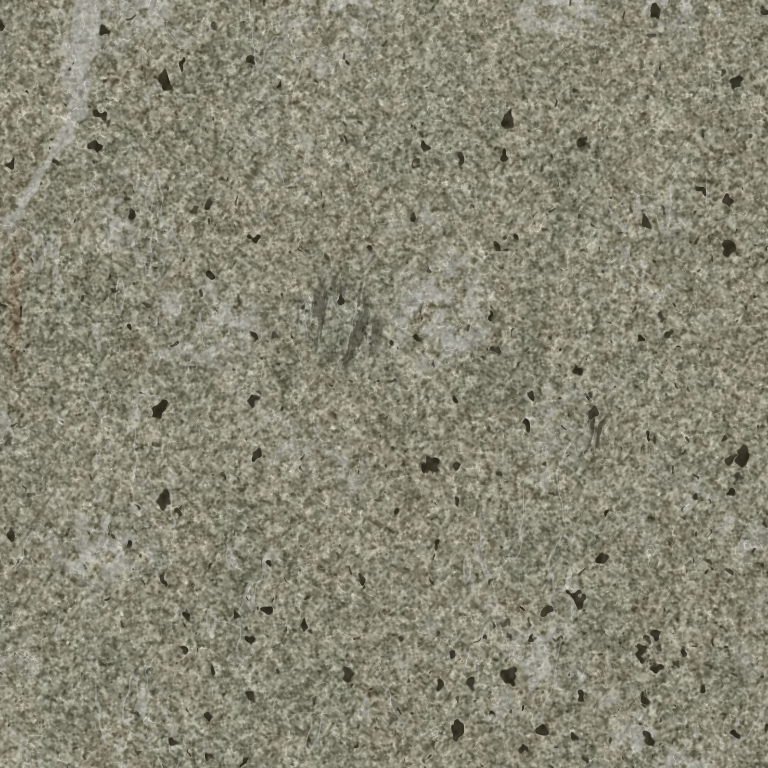
Give the GLSL for this texture, as a three.js fragment shader.

```glsl
varying vec2 vUv;

const vec3 STONE = vec3(0.544, 0.532, 0.460);
const vec3 GREEN_CLAST = vec3(0.485, 0.495, 0.430);
const vec3 PALE_MINERAL = vec3(0.690, 0.685, 0.655);
const vec3 RUST = vec3(0.40, 0.33, 0.24);
const vec3 PIT = vec3(0.195, 0.180, 0.130);

float hash(vec2 p) {
  vec3 q = fract(p.xyx * 0.1031);
  q += dot(q, q.yzx + 33.33);
  return fract((q.x + q.y) * q.z);
}

float noise(vec2 p) {
  vec2 i = floor(p);
  vec2 f = fract(p);
  f = f * f * (3.0 - 2.0 * f);
  float low = mix(hash(i), hash(i + vec2(1.0, 0.0)), f.x);
  float high = mix(hash(i + vec2(0.0, 1.0)), hash(i + vec2(1.0)), f.x);
  return mix(low, high, f.y);
}

float fbm(vec2 p) {
  float sum = 0.0;
  float gain = 0.533;
  for (int i = 0; i < 4; i++) {
    sum += gain * noise(p);
    p = mat2(1.6, 1.2, -1.2, 1.6) * p + 17.3;
    gain *= 0.5;
  }
  return sum;
}

mat2 rotation(float angle) {
  float c = cos(angle);
  float s = sin(angle);
  return mat2(c, s, -s, c);
}

// Scattered upright pits, one candidate in each grid cell
float pits(vec2 p, float scale, float density, float radius, float stretch) {
  vec2 base = floor(p * scale);
  float mask = 0.0;
  for (int y = -1; y <= 1; y++) {
    for (int x = -1; x <= 1; x++) {
      vec2 cell = base + vec2(float(x), float(y));
      vec2 jitter = vec2(hash(cell + 11.7), hash(cell + 47.1));
      vec2 d = p - (cell + 0.1 + 0.8 * jitter) / scale;
      d = rotation(1.1 * (hash(cell + 71.9) - 0.65)) * d;
      d.x *= mix(1.0, stretch, hash(cell + 5.3));
      float size = radius * mix(0.4, 1.0, hash(cell + 93.4));
      float pit = 1.0 - smoothstep(-0.0018, 0.0016, length(d) - size);
      mask = max(mask, pit * step(hash(cell + 29.6), density));
    }
  }
  return mask;
}

// Thin lines along the middle level of a noise field
float veins(vec2 p, float width) {
  return 1.0 - smoothstep(0.3 * width, width, abs(fbm(p) - 0.5));
}

float ellipseMask(vec2 p, vec2 center, vec2 radii) {
  return 1.0 - smoothstep(0.6, 1.1, length((p - center) / radii));
}

void main() {
  vec2 uv = vUv;
  vec2 rough = vec2(noise(uv * 130.0), noise(uv * 130.0 + 40.0)) - 0.5;
  rough += 0.8 * (vec2(noise(uv * 60.0 + 9.0), noise(uv * 60.0 + 80.0)) - 0.5);
  vec2 bend = vec2(fbm(uv * 14.0), fbm(uv * 14.0 + 60.0)) - 0.5;
  vec2 warped = uv + 0.009 * rough;

  // Greenish clasts and broad mottling
  float clast = smoothstep(0.55, 0.70, fbm(uv * vec2(16.0, 10.0) + 31.0));
  float largeClast = ellipseMask(uv + 0.08 * bend, vec2(0.43, 0.59), vec2(0.06, 0.075));
  vec3 color = mix(STONE, GREEN_CLAST, max(0.4 * clast, 0.7 * largeClast));
  color += 0.03 * (fbm(uv * 5.0 + 8.0) - 0.5);

  // Flaky pale crusts and broken upright veins
  float crustZone = smoothstep(0.52, 0.72, fbm(uv * 7.0 + 75.0));
  float crust = crustZone * smoothstep(0.42, 0.62, fbm(uv * 65.0 + 19.0));
  float veinZone = smoothstep(0.50, 0.62, fbm(uv * 7.0 + 22.0));
  float vein = veins(uv * vec2(20.0, 9.0) + 3.0, 0.022) * veinZone;
  float ribs = veins(uv * vec2(42.0, 14.0) + 45.0, 0.035) * largeClast;
  float pale = max(0.75 * crust, max(0.65 * vein, 0.6 * ribs));

  // Long vein and rust beside the left edge
  float path = 0.025 + 0.080 * smoothstep(0.68, 0.88, uv.y) + 0.06 * bend.x;
  float width = mix(0.006, 0.022, smoothstep(0.78, 0.92, uv.y));
  float offset = abs(uv.x - path + 0.007 * rough.x);
  float edgeVein = 1.0 - smoothstep(0.6 * width, width + 0.003, offset);
  pale = max(pale, 0.75 * edgeVein * smoothstep(0.64, 0.72, uv.y));
  color = mix(color, PALE_MINERAL, pale);
  float rust = ellipseMask(uv + 0.03 * bend, vec2(0.018, 0.60), vec2(0.011, 0.10));
  color = mix(color, RUST, 0.45 * rust);

  // Crisp sandy grain with pale flakes and dark pores
  float grain = 0.25 * (noise(uv * 185.0 + rough) - 0.5);
  grain += 0.25 * (noise(rotation(0.6) * uv * 310.0) - 0.5);
  grain += 0.07 * (noise(uv * 80.0 + 14.0) - 0.5);
  float flake = veins(uv * 60.0 + 90.0, 0.04) * noise(uv * 90.0 + 7.0);
  float pore = smoothstep(0.78, 0.94, noise(uv * 135.0 + 52.0));
  color += grain * (1.0 - 0.55 * pale) + 0.13 * flake - 0.09 * pore - 0.01;
  color += vec3(0.010, -0.001, -0.008) * (noise(uv * 70.0 + 66.0) - 0.5);

  // Dark pits, sparser toward the upper left
  float crowding = mix(0.5, 1.25, smoothstep(-0.5, 0.6, uv.x - uv.y));
  float pit = pits(warped, 11.0, 0.17 * crowding, 0.0145, 1.9);
  pit = max(pit, pits(warped + 3.7, 25.0, 0.20 * crowding, 0.0080, 1.9));
  pit = max(pit, 0.8 * pits(warped + 8.2, 58.0, 0.13 * crowding, 0.0038, 1.8));

  // Fibrous dark slits within two clasts
  float narrowClast = ellipseMask(uv + 0.03 * bend, vec2(0.785, 0.44), vec2(0.025, 0.06));
  vec2 fibre = rotation(0.2) * uv * vec2(95.0, 24.0);
  float slits = smoothstep(0.56, 0.68, fbm(fibre + 12.0));
  pit = max(pit, 0.75 * slits * max(0.7 * largeClast, narrowClast));
  vec3 pitColor = PIT + 0.12 * (noise(uv * 150.0 + 33.0) - 0.5);
  color = mix(color, pitColor, 0.94 * pit);

  gl_FragColor = vec4(clamp(color, 0.0, 1.0), 1.0);
}
```
